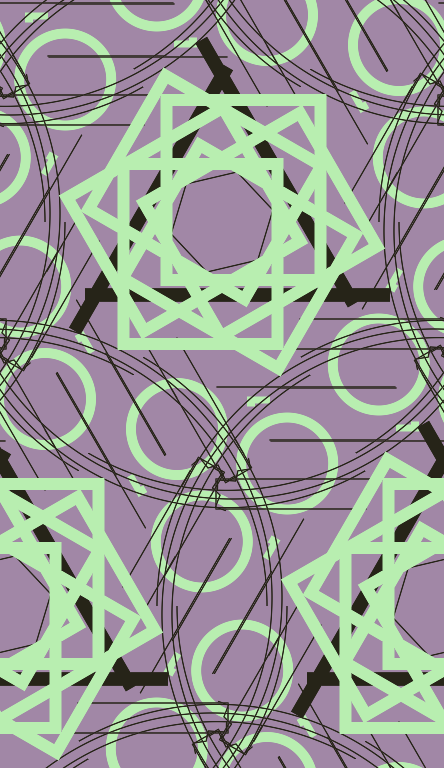
Write a Shadertoy shader that draws this pattern.

```glsl
// Hexagonal lattice of woven rectangle stars, triangle bars, rings and hairlines
#define SPAN 444.0                      // design units across the canvas
#define ROW 384.0                       // height of one lattice row
#define GROUND vec3(0.63, 0.53, 0.65)
#define GREEN vec3(0.72, 0.935, 0.69)
#define INK vec3(0.15, 0.14, 0.095)
#define FRAME_HALF 6.0
#define RING_HALF 5.0
#define BAR_HALF 6.8
#define HAIR_HALF 0.68
#define RING_RADIUS 46.0
#define ARC_RADIUS 277.0
#define REACH 300.0                     // farthest extent of one motif

// Hairline segments of one sixth of the motif: start.xy, end.xy
const vec4 HAIRS[8] = vec4[8](
    vec4(-5, 165, 173, 165), vec4(48, 218, 166, 218),
    vec4(-6, 257, 115, 257), vec4(78, 97, 212, 97),
    vec4(40, 127, 130, 127), vec4(-6, 257, -6, 287),
    vec4(-6, 287, 26, 287), vec4(-36, -38, 15, -50));

const vec2 ZIGZAG[6] = vec2[6](
    vec2(-30, 243), vec2(-22, 236), vec2(-14, 246),
    vec2(-4, 243), vec2(4, 259), vec2(13, 254));

float segment(vec2 p, vec2 a, vec2 b) {
    vec2 ab = b - a;
    return length(p - a - ab * clamp(dot(p - a, ab) / dot(ab, ab), 0.0, 1.0));
}

float box(vec2 p, vec2 halfSize) {
    vec2 d = abs(p) - halfSize;
    return max(d.x, d.y);
}

float hairlines(vec2 p) {
    float d = REACH;
    for (int i = 0; i < 8; i++) d = min(d, segment(p, HAIRS[i].xy, HAIRS[i].zw));
    for (int i = 0; i < 5; i++) d = min(d, segment(p, ZIGZAG[i], ZIGZAG[i + 1]));
    // Off-centre half circles cross their rotated copies
    if (p.y > 0.0) d = min(d, abs(length(p - vec2(10, 0)) - ARC_RADIUS));
    return d;
}

float cover(float d, float px) {
    return 1.0 - smoothstep(-0.5 * px, 0.5 * px, d);
}

void mainImage(out vec4 fragColor, in vec2 fragCoord) {
    float px = SPAN / iResolution.x;
    vec2 p = (fragCoord - 0.5 * iResolution.xy) * px;
    p = vec2(p.x, -p.y) + vec2(0.0, 162.0);

    // Nearest cell in skewed lattice coordinates
    float row = round(p.y / ROW);
    float column = round(p.x / SPAN - 0.5 * p.y / ROW);

    float ring = REACH, hair = REACH, bar = REACH, frame = REACH;
    mat2 sixth = mat2(0.5, 0.8660, -0.8660, 0.5);
    for (int j = -1; j <= 1; j++)
    for (int i = -1; i <= 1; i++) {
        vec2 cell = vec2(column + float(i), row + float(j));
        vec2 q = p - vec2((cell.x + 0.5 * cell.y) * SPAN, cell.y * ROW);
        if (dot(q, q) > REACH * REACH) continue;

        // Six turns of every part; the bars take every second turn
        for (int turn = 0; turn < 6; turn++) {
            frame = min(frame, abs(box(q - vec2(21.5, -32), vec2(77, 90))) - FRAME_HALF);
            ring = min(ring, abs(length(q - vec2(45, -207)) - RING_RADIUS) - RING_HALF);
            ring = min(ring, box(q - vec2(36.5, 178), vec2(11.5, 3.5)));
            ring = min(ring, box(q - vec2(29, 180), vec2(4, 4.5)));
            hair = min(hair, hairlines(q) - HAIR_HALF);
            if (turn % 2 == 0)
                bar = min(bar, box(q - vec2(15.5, 73), vec2(152.5, BAR_HALF)));
            q = sixth * q;
        }
    }

    // Layers from back to front
    vec3 color = mix(GROUND, GREEN, cover(ring, px));
    color = mix(color, INK, cover(hair, px));
    color = mix(color, INK, cover(bar, px));
    color = mix(color, GREEN, cover(frame, px));
    fragColor = vec4(color, 1.0);
}
```
